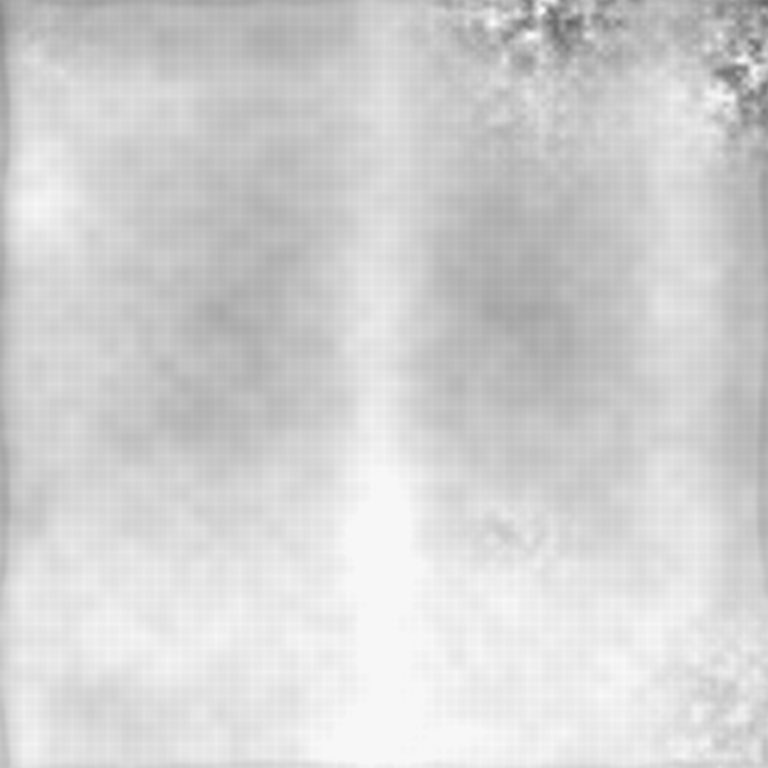
This texture is drawn by a WebGL 2 fragment shader. Its source:

```glsl
#version 300 es
precision highp float;

uniform vec2 u_resolution;
out vec4 fragColor;

const float BASE_TONE = 0.82;
const float FLOOR_GLOW = 0.095;
const float COLUMN_GLOW = 0.13;
const float COLUMN_WIDTH = 0.055;
const float CLOUD_SCALE = 7.0;
const float CLOUD_CONTRAST = 0.15;
const float MOTTLE_SCALE = 42.0;
const float MOTTLE_CONTRAST = 0.045;
const float GRAIN_SCALE = 64.0;
const float GRAIN_CONTRAST = 0.55;
const float WEAVE_CELLS = 64.0;
const float WEAVE_CONTRAST = 0.006;
const float TAU = 6.2831853;

float hash(vec2 p) {
    return fract(sin(dot(p, vec2(127.1, 311.7))) * 43758.5453);
}

float valueNoise(vec2 p) {
    vec2 cell = floor(p);
    vec2 f = fract(p);
    f = f * f * (3.0 - 2.0 * f);
    float low = mix(hash(cell), hash(cell + vec2(1.0, 0.0)), f.x);
    float high = mix(hash(cell + vec2(0.0, 1.0)), hash(cell + vec2(1.0)), f.x);
    return mix(low, high, f.y);
}

// Layered noise centred on zero
float clouds(vec2 p) {
    float sum = 0.0;
    float amplitude = 0.5;
    for (int i = 0; i < 4; i++) {
        sum += amplitude * (valueNoise(p) - 0.5);
        p = p * 2.03 + vec2(17.3, 9.1);
        amplitude *= 0.55;
    }
    return sum;
}

// Soft ellipse, sheared sideways by slant
float blob(vec2 p, vec2 center, vec2 radius, float slant) {
    vec2 d = p - center;
    d.x -= d.y * slant;
    d /= radius;
    return exp(-dot(d, d));
}

float broadTone(vec2 p) {
    float tone = BASE_TONE;

    // Pale floor and central column
    tone += FLOOR_GLOW * (1.0 - smoothstep(0.1, 0.46, p.y));
    float reach = smoothstep(0.08, 0.32, p.y) * (1.0 - smoothstep(0.55, 0.85, p.y));
    float across = (p.x - 0.5) / COLUMN_WIDTH;
    tone += COLUMN_GLOW * exp(-across * across) * mix(0.4, 1.0, reach);

    // Shaded fields on both sides
    tone -= 0.105 * blob(p, vec2(0.34, 0.68), vec2(0.11, 0.24), 0.2);
    tone -= 0.055 * blob(p, vec2(0.24, 0.47), vec2(0.12, 0.10), 0.0);
    tone -= 0.135 * blob(p, vec2(0.69, 0.63), vec2(0.13, 0.24), -0.3);
    tone -= 0.070 * blob(p, vec2(0.13, 0.06), vec2(0.09, 0.08), 0.0);
    tone -= 0.080 * blob(p, vec2(0.04, 0.33), vec2(0.03, 0.05), 0.0);
    tone -= 0.060 * blob(p, vec2(0.95, 0.06), vec2(0.07, 0.10), 0.0);

    // Pale flanks
    tone += 0.065 * blob(p, vec2(0.88, 0.62), vec2(0.05, 0.30), 0.0);
    tone += 0.070 * blob(p, vec2(0.06, 0.74), vec2(0.06, 0.15), 0.0);

    // Dim margins
    float topGap = 1.0 - 0.65 * blob(p, vec2(0.53, 1.0), vec2(0.08, 0.3), 0.0);
    tone -= 0.11 * smoothstep(0.87, 0.98, p.y) * topGap;
    tone -= 0.10 * smoothstep(0.91, 0.97, p.x) * smoothstep(0.0, 0.35, p.y);
    tone -= 0.09 * (1.0 - smoothstep(0.0, 0.035, p.x));
    vec2 inset = min(p, 1.0 - p);
    tone -= 0.07 * (1.0 - smoothstep(0.0, 0.012, min(inset.x, inset.y)));
    return tone;
}

// Where coarse grain breaks through
float grainMask(vec2 p) {
    float mask = blob(p, vec2(0.71, 0.98), vec2(0.11, 0.055), 0.0);
    mask += blob(p, vec2(0.97, 0.92), vec2(0.065, 0.10), 0.0);
    mask += 0.25 * blob(p, vec2(0.70, 0.86), vec2(0.10, 0.08), 0.0);
    mask += 0.28 * blob(p, vec2(0.95, 0.06), vec2(0.08, 0.12), 0.0);
    mask += 0.18 * blob(p, vec2(0.68, 0.30), vec2(0.07, 0.05), 0.0);
    mask += 0.18 * blob(p, vec2(0.06, 0.95), vec2(0.06, 0.06), 0.0);
    return mask;
}

void main() {
    vec2 p = gl_FragCoord.xy / u_resolution;
    vec2 warp = vec2(clouds(p * 6.0 + 31.0), clouds(p * 6.0 + 57.0));
    float tone = broadTone(p + 0.035 * warp);

    // Cloudy texture, mottling and local grain
    tone += CLOUD_CONTRAST * clouds(p * CLOUD_SCALE + 4.7);
    tone += MOTTLE_CONTRAST * (valueNoise(p * MOTTLE_SCALE) - 0.5);
    float grain = valueNoise(p * GRAIN_SCALE + 83.0) - 0.5;
    grain += 0.5 * (valueNoise(p * GRAIN_SCALE * 1.9 + 12.0) - 0.5);
    tone += GRAIN_CONTRAST * grain * grainMask(p);

    // Faint woven lattice
    vec2 weave = cos(p * WEAVE_CELLS * TAU) + 0.5 * cos(p * WEAVE_CELLS * 2.0 * TAU);
    tone += WEAVE_CONTRAST * (weave.x + weave.y);

    fragColor = vec4(vec3(clamp(tone, 0.0, 0.97)), 1.0);
}
```
